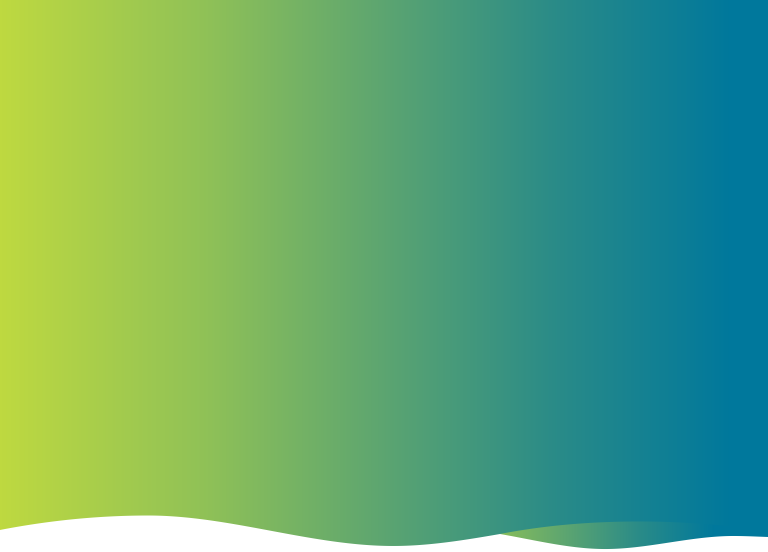
Give the GLSL for this background, as a WebGL 2 fragment shader.

```glsl
#version 300 es
precision highp float;
// Lime to blue horizontal gradient above a white wavy floor with a small gradient ribbon.

#define WHITE vec3(1.0)
#define RIBBON_START 0.651
#define RIBBON_TINT 0.30
#define RIBBON_TINT_END 0.93

uniform vec2 u_resolution;
out vec4 fragColor;

// Five-stop ramp: lime, leaf, green, teal, blue
vec3 ramp(float x) {
    vec3 color = mix(vec3(0.745, 0.850, 0.250), vec3(0.560, 0.755, 0.340), clamp(x / 0.27, 0.0, 1.0));
    color = mix(color, vec3(0.360, 0.645, 0.440), clamp((x - 0.27) / 0.23, 0.0, 1.0));
    color = mix(color, vec3(0.165, 0.545, 0.530), clamp((x - 0.50) / 0.22, 0.0, 1.0));
    return mix(color, vec3(0.0, 0.470, 0.610), clamp((x - 0.72) / 0.23, 0.0, 1.0));
}

// Cubic curve height between two knots, each given as (x, height, slope)
float curve(float x, vec3 a, vec3 b) {
    float span = b.x - a.x;
    float t = clamp((x - a.x) / span, 0.0, 1.0);
    float s = 1.0 - t;
    return mix(a.y, b.y, t * t * (3.0 - 2.0 * t)) + span * t * s * (a.z * s - b.z * t);
}

// Upper edge of the white floor
float floorHeight(float x) {
    vec3 crest = vec3(0.193, 0.0661, 0.0);
    vec3 trough = vec3(0.512, 0.0109, 0.0);
    vec3 dip = vec3(0.788, 0.0054, 0.0);
    vec3 rise = vec3(0.955, 0.0290, 0.0);
    if (x < crest.x) return curve(x, vec3(0.0, 0.0399, 0.27), crest);
    if (x < trough.x) return curve(x, crest, trough);
    if (x < RIBBON_START) return curve(x, trough, vec3(RIBBON_START, 0.0326, 0.24));
    if (x < dip.x) return curve(x, vec3(RIBBON_START, 0.0326, -0.24), dip);
    if (x < rise.x) return curve(x, dip, rise);
    return curve(x, rise, vec3(1.0, 0.0272, -0.05));
}

// Upper edge of the ribbon on the right
float ribbonHeight(float x) {
    vec3 top = vec3(0.833, 0.0553, 0.0);
    if (x < top.x) return curve(x, vec3(RIBBON_START, 0.0326, 0.27), top);
    return curve(x, top, vec3(1.0, 0.0380, -0.20));
}

// Smooth coverage of the area below a height
float below(float y, float height) {
    return clamp((height - y) * u_resolution.y + 0.5, 0.0, 1.0);
}

void main() {
    vec2 uv = gl_FragCoord.xy / u_resolution;
    vec3 color = ramp(uv.x);

    // Ribbon: the same ramp squeezed into the right third
    float along = clamp((uv.x - RIBBON_START) / (RIBBON_TINT_END - RIBBON_START), 0.0, 1.0);
    float ribbon = below(uv.y, ribbonHeight(uv.x)) * step(RIBBON_START, uv.x);
    color = mix(color, ramp(mix(RIBBON_TINT, 0.95, along)), ribbon);

    // White floor
    color = mix(color, WHITE, below(uv.y, floorHeight(uv.x)));
    fragColor = vec4(color, 1.0);
}
```
